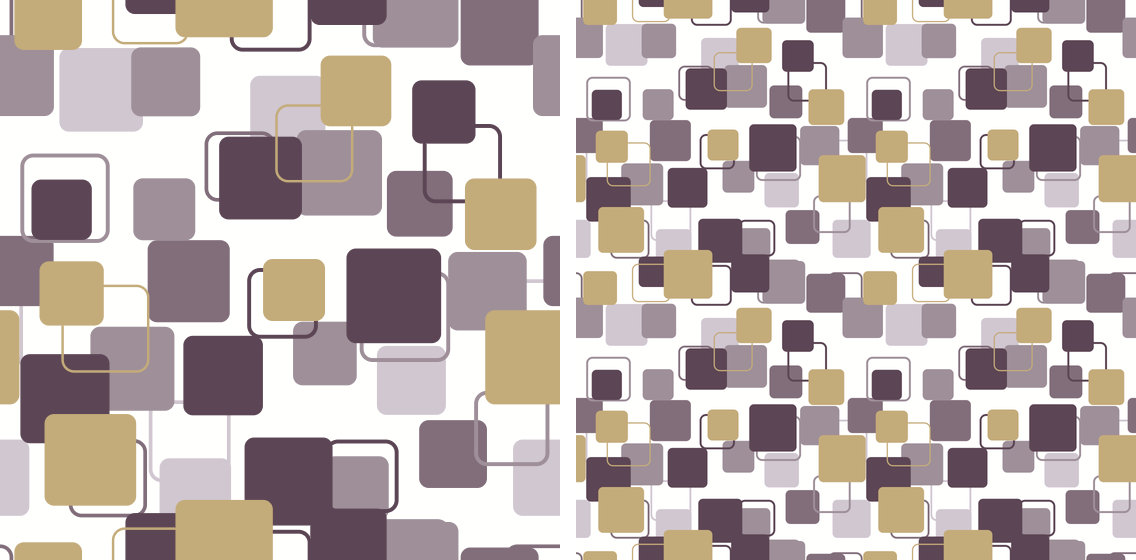
Left, the tile; right, the same tile 2 across and 2 down.
Reproduce this pattern procedurally as a WebGL 2 fragment shader.

```glsl
#version 300 es
precision highp float;
// Seamless retro pattern of overlapping rounded squares and square outlines.
// Two wrapped, staggered and jittered grids scatter the shapes; they are painted
// tone by tone, from the palest at the back to gold in front.

uniform vec2 u_resolution;
out vec4 fragColor;

const vec3 WHITE = vec3(1.0, 1.0, 0.995);
const vec3 LILAC = vec3(0.82, 0.78, 0.82);
const vec3 PLUM = vec3(0.51, 0.43, 0.48);
const vec3 MAUVE = vec3(0.62, 0.56, 0.60);
const vec3 AUBERGINE = vec3(0.36, 0.27, 0.33);
const vec3 GOLD = vec3(0.77, 0.67, 0.48);

const float SQUARE_GRID = 6.0;   // even counts keep the row stagger seamless
const float OUTLINE_GRID = 4.0;
const vec2 SQUARE_SIDES = vec2(0.104, 0.172);
const vec2 OUTLINE_SIDES = vec2(0.116, 0.174);
const float SQUARE_RADIUS = 0.017;
const float OUTLINE_RADIUS = 0.023;
const float JITTER = 0.55;
const vec2 TILE_ORIGIN = vec2(0.746, 0.921);   // borders cross shapes, not graze them

float hash(vec2 cell, float seed) {
    return fract(sin(dot(cell, vec2(127.1, 311.7)) + seed * 74.7) * 43758.5453);
}

// Whole-number wrap; the half step guards against rounding at the seam
vec2 wrapCell(vec2 cell, float grid) {
    return cell - grid * floor((cell + 0.5) / grid);
}

// Evenly spread value per cell, so every tone gets its planned share
float toneValue(vec2 cell) {
    return fract(dot(cell, vec2(0.755, 0.57)));
}

float roundedSquare(vec2 p, float side, float radius) {
    vec2 q = abs(p) - 0.5 * side + radius;
    return length(max(q, 0.0)) + min(max(q.x, q.y), 0.0) - radius;
}

// Distance to the nearest scattered square whose tone value lies in the band
float scatter(vec2 p, float grid, vec2 band, vec2 sides, float radius, float stroke, float seed) {
    float nearest = 1.0;
    vec2 g = p * grid;
    for (int j = -1; j <= 1; j++) {
        float row = floor(g.y) + float(j);
        float stagger = 0.5 * mod(row, 2.0);
        for (int i = -1; i <= 1; i++) {
            float column = floor(g.x - stagger) + float(i);
            vec2 cell = wrapCell(vec2(column, row), grid);
            float tone = toneValue(cell);
            if (tone < band.x || tone >= band.y) continue;

            vec2 jitter = JITTER * (vec2(hash(cell, seed), hash(cell, seed + 1.0)) - 0.5);
            vec2 center = vec2(column + stagger, row) + 0.5 + jitter;
            float side = mix(sides.x, sides.y, hash(cell, seed + 2.0));
            float d = roundedSquare((g - center) / grid, side, radius);
            if (stroke > 0.0) d = abs(d + 0.5 * stroke) - 0.5 * stroke;
            nearest = min(nearest, d);
        }
    }
    return nearest;
}

float coverage(float d, float pixel) {
    return clamp(0.5 - d / pixel, 0.0, 1.0);
}

// Paints the squares of one tone, scaled to its share, and its outlines
vec3 paintTone(vec3 base, vec3 tone, vec2 p, vec2 band, float scale, float stroke, float pixel) {
    vec2 sides = SQUARE_SIDES * scale;
    float squares = scatter(p, SQUARE_GRID, band, sides, SQUARE_RADIUS, 0.0, 3.0);
    float outlines = scatter(p, OUTLINE_GRID, band, OUTLINE_SIDES, OUTLINE_RADIUS, stroke, 11.0);
    return mix(base, tone, coverage(min(squares, outlines), pixel));
}

void main() {
    vec2 p = fract(gl_FragCoord.xy / u_resolution + TILE_ORIGIN);
    float pixel = 1.0 / min(u_resolution.x, u_resolution.y);

    // Back to front; each band is that tone's slice of the unit range
    vec3 color = WHITE;
    color = paintTone(color, LILAC, p, vec2(0.0, 0.1), 0.94, 0.0066, pixel);
    color = paintTone(color, PLUM, p, vec2(0.1, 0.275), 0.93, 0.0066, pixel);
    color = paintTone(color, MAUVE, p, vec2(0.275, 0.54), 0.9, 0.007, pixel);
    color = paintTone(color, AUBERGINE, p, vec2(0.54, 0.765), 1.0, 0.007, pixel);
    color = paintTone(color, GOLD, p, vec2(0.765, 1.0), 1.03, 0.0044, pixel);

    fragColor = vec4(color, 1.0);
}
```
